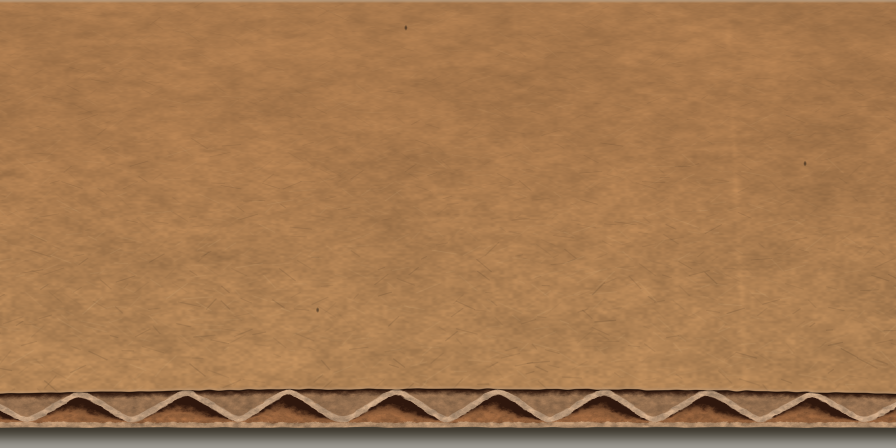
Give the GLSL for this texture, as a WebGL 2 fragment shader.

```glsl
#version 300 es
precision highp float;
// Corrugated cardboard: a kraft paper face above its fluted cut edge and soft shadow.
uniform vec2 u_resolution;
out vec4 outColor;

// Layout, in canvas heights (the canvas is 2 wide and 1 high)
const float FLUTE_PERIOD = 0.2333;
const float FLUTE_PEAK_X = 0.182;
const float FLUTE_TROUGH_Y = 0.064;
const float FLUTE_HALF_WIDTH = 0.0068;
const float FLUTE_STRAIGHTNESS = 0.93;
const float FACE_EDGE_Y = 0.132;
const float LINER_TOP_Y = 0.057;
const float LINER_BOTTOM_Y = 0.046;
const float CREASE_X = 1.672;
const float CREASE_SLANT = -0.05;

// Strengths
const float BROAD_MOTTLE = 0.14;
const float FINE_MOTTLE = 0.17;
const float GRAIN = 0.10;
const float FIBRE = 0.17;

// Colours
const vec3 KRAFT_TOP = vec3(0.645, 0.460, 0.290);
const vec3 KRAFT_LOW = vec3(0.670, 0.495, 0.320);
const vec3 PALE_FIBRE = vec3(0.82, 0.68, 0.49);
const vec3 CUT_PAPER = vec3(0.73, 0.60, 0.48);
const vec3 VALLEY = vec3(0.56, 0.42, 0.30);
const vec3 TUNNEL = vec3(0.56, 0.37, 0.23);
const vec3 HOLLOW = vec3(0.18, 0.09, 0.05);
const vec3 SHADOW = vec3(0.25, 0.23, 0.19);
const vec3 TABLE = vec3(0.60, 0.59, 0.56);
const float TAU = 6.2831853;

float hash(vec2 p) {
  vec3 q = fract(p.xyx * 0.1031);
  q += dot(q, q.yzx + 33.33);
  return fract((q.x + q.y) * q.z);
}

float noise(vec2 p) {
  vec2 i = floor(p), f = fract(p);
  f = f * f * (3.0 - 2.0 * f);
  return mix(mix(hash(i), hash(i + vec2(1, 0)), f.x),
             mix(hash(i + vec2(0, 1)), hash(i + vec2(1, 1)), f.x), f.y);
}

float fbm(vec2 p) {
  float sum = 0.0, amp = 0.5;
  for (int i = 0; i < 4; i++) {
    sum += amp * noise(p);
    p = mat2(1.7, 1.0, -1.0, 1.7) * p + 17.3;
    amp *= 0.55;
  }
  return sum;
}

// Short thin strands, one per grid cell, lying mostly flat
float fibres(vec2 p, float cells) {
  vec2 g = p * cells, id = floor(g);
  float sum = 0.0;
  for (int j = -1; j <= 1; j++)
    for (int i = -1; i <= 1; i++) {
      vec2 cell = id + vec2(i, j);
      vec2 centre = cell + vec2(hash(cell + 3.1), hash(cell + 8.7));
      float tilt = (hash(cell + 21.4) - 0.5) * 1.9;
      vec2 dir = vec2(cos(tilt), sin(tilt)), d = g - centre;
      float reach = 0.15 + 0.5 * hash(cell + 5.9);
      float dist = length(d - dir * clamp(dot(d, dir), -reach, reach));
      float glow = hash(cell + 40.2);
      sum += glow * glow * smoothstep(0.0032 * cells, 0.0, dist);
    }
  return sum;
}

vec3 faceSheet(vec2 p, float edge) {
  vec2 q = vec2(p.x, p.y * mix(1.0, 1.4, p.y));
  vec3 c = mix(KRAFT_LOW, KRAFT_TOP, smoothstep(0.15, 0.8, p.y));
  float focus = mix(1.0, 0.4, smoothstep(0.2, 1.0, p.y));
  // Cloudy pulp, then grain and strands that soften with distance
  c *= 1.0 + BROAD_MOTTLE * (fbm(q * vec2(7.0, 10.0)) - 0.45);
  c *= 1.0 + FINE_MOTTLE * (fbm(q * vec2(25.0, 38.0) + 40.0) - 0.45);
  c *= 1.0 + GRAIN * focus * (noise(q * vec2(100.0, 160.0)) - 0.5);
  float strands = fibres(q, 20.0) + 0.8 * fibres(q + 5.0, 33.0);
  c = mix(c, PALE_FIBRE, FIBRE * focus * min(strands, 2.0));
  c *= 1.0 - 0.10 * focus * fibres(q + 11.0, 26.0);
  // Slanted crease with a soft, broken light ridge
  float crease = p.x - CREASE_X - CREASE_SLANT * p.y;
  float ridge = exp(-pow(crease / 0.007, 2.0)) * noise(vec2(3.0, p.y * 25.0));
  c *= 1.0 + 0.05 * ridge - 0.015 * smoothstep(0.0, 0.03, crease);
  // Sparse dark specks
  vec2 specks[3] = vec2[3](vec2(0.709, 0.308), vec2(0.906, 0.938), vec2(1.797, 0.635));
  for (int i = 0; i < 3; i++)
    c *= 1.0 - 0.45 * smoothstep(0.006, 0.001, length((p - specks[i]) * vec2(1.3, 0.8)));
  // Rolled lower lip and pale far rim
  c = mix(c, CUT_PAPER, 0.4 * smoothstep(0.008, 0.001, p.y - edge));
  return mix(c, vec3(0.72, 0.62, 0.51), 0.75 * smoothstep(0.992, 0.999, p.y));
}

vec3 flutedEdge(vec2 p, float edge, float aa) {
  float wobble = 0.012 * (noise(vec2(p.x * 14.0, 2.0)) - 0.5);
  float phase = TAU * (p.x + wobble - FLUTE_PEAK_X) / FLUTE_PERIOD;
  // Straight flanks with tight bends at the crests
  float bend = FLUTE_STRAIGHTNESS * cos(phase), limit = asin(FLUTE_STRAIGHTNESS);
  float swing = 0.5 * (edge - 0.006 - FLUTE_TROUGH_Y);
  float wave = FLUTE_TROUGH_Y + swing * (1.0 + asin(bend) / limit);
  float slope = swing * TAU / FLUTE_PERIOD * FLUTE_STRAIGHTNESS * sin(phase)
              / (limit * sqrt(1.0 - bend * bend));
  float rough = fbm(p * vec2(70.0, 110.0)) - 0.45;
  // Open valleys above the wave, dark tunnels below it
  vec3 valley = mix(VALLEY * (1.0 + 0.4 * rough), HOLLOW,
                    smoothstep(0.018, 0.001, edge - p.y + 0.008 * rough));
  float rise = (p.y - LINER_TOP_Y) / max(wave - LINER_TOP_Y, 0.004);
  vec3 tunnel = mix(TUNNEL * (1.0 + 0.5 * rough), HOLLOW,
                    smoothstep(0.3, 0.7, rise + 0.15 * sin(phase) + 0.4 * rough));
  vec3 c = mix(tunnel, valley, smoothstep(-aa, aa, p.y - wave));
  // Torn paper strip along the wave, then the lower liner
  float dist = abs(p.y - wave) / sqrt(1.0 + slope * slope) + 0.006 * rough;
  vec3 paper = CUT_PAPER * (0.96 + 0.55 * rough);
  c = mix(c, paper, smoothstep(FLUTE_HALF_WIDTH + aa, FLUTE_HALF_WIDTH - aa, dist));
  float liner = smoothstep(-aa, aa, LINER_TOP_Y + 0.008 * rough - p.y);
  c = mix(c, paper * vec3(0.93, 0.90, 0.86), liner);
  return c * mix(0.6, 1.0, smoothstep(0.0, 0.004, edge - p.y));
}

void main() {
  vec2 p = gl_FragCoord.xy / u_resolution * vec2(2.0, 1.0);
  float aa = 0.8 / u_resolution.y;
  float bow = p.x - 1.0;
  float edge = FACE_EDGE_Y - 0.011 * bow * bow + 0.003 * (noise(vec2(p.x * 45.0, 7.0)) - 0.5);
  float base = LINER_BOTTOM_Y + 0.002 * (noise(vec2(p.x * 30.0, 13.0)) - 0.5);

  vec3 ground = mix(TABLE, SHADOW, smoothstep(0.0, LINER_BOTTOM_Y, p.y));
  vec3 c = mix(ground, flutedEdge(p, edge, aa), smoothstep(-aa, aa, p.y - base));
  c = mix(c, faceSheet(p, edge), smoothstep(-aa, aa, p.y - edge));
  outColor = vec4(c, 1.0);
}
```
